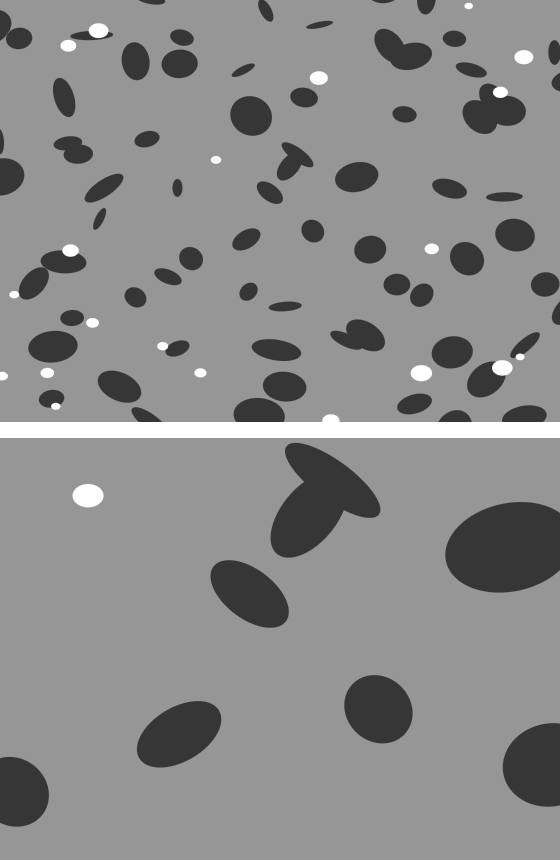
Top, the full canvas; bottom, a detail of the centre.
A Shadertoy shader for this pattern:

```glsl
// Flat grey ground scattered with dark, randomly turned ellipses and a few
// small white dots. Dark grains sit on a jittered cell grid, dots are placed
// by a hash; both live in the unit square, stretched to the canvas.

#define GRID 8.0                      // dark grains per side
#define DOTS 20                       // number of white dots
#define GRAIN_SIZE vec2(0.021, 0.048) // smallest and largest long radius
#define GRAIN_RATIO vec2(0.27, 0.98)  // short radius over long radius
#define DOT_SIZE vec2(0.0075, 0.0195) // smallest and largest dot radius
#define EDGE 1.1                      // edge softness
#define SEED 23.0
#define GROUND vec3(0.59)
#define DARK vec3(0.21)
#define WHITE vec3(1.0)

const float PI = 3.14159265;

// Four random values from a 2D key
vec4 hash4(vec2 key) {
    vec4 p = fract(key.xyxy * vec4(0.1031, 0.1030, 0.0973, 0.1099));
    p += dot(p, p.wzxy + 33.33);
    return fract((p.xxyz + p.yzzw) * p.zywx);
}

// Smooth coverage of an ellipse; the gradient converts its field to screen distance
float ellipse(vec2 p, vec2 radii, float angle) {
    float c = cos(angle), s = sin(angle);
    mat2 turn = mat2(c, -s, s, c);
    vec2 q = turn * p;
    float field = length(q / radii);
    vec2 slope = (q / (radii * radii)) * turn / max(field, 1e-4);
    float dist = (field - 1.0) / max(length(slope / iResolution.xy), 1e-5);
    return clamp(0.5 - dist / EDGE, 0.0, 1.0);
}

// Dark grains: one per cell, gathered from the 3x3 neighbourhood
float grains(vec2 uv) {
    vec2 home = floor(uv * GRID);
    float cover = 0.0;
    for (int y = -1; y <= 1; y++) {
        for (int x = -1; x <= 1; x++) {
            vec2 cell = home + vec2(x, y);
            vec4 place = hash4(cell + SEED);
            vec4 form = hash4(cell + SEED + 71.0);
            vec2 center = (cell + place.xy) / GRID;
            float major = mix(GRAIN_SIZE.x, GRAIN_SIZE.y, form.x);
            float minor = major * mix(GRAIN_RATIO.x, GRAIN_RATIO.y, form.y);
            cover = max(cover, ellipse(uv - center, vec2(major, minor), form.z * PI));
        }
    }
    return cover;
}

// White dots: round in the unit square, so they widen with the canvas
float dots(vec2 uv) {
    float cover = 0.0;
    for (int i = 0; i < DOTS; i++) {
        vec4 rnd = hash4(vec2(float(i) + 5.0, SEED * 3.0));
        // Evenly spread sizes, favouring the small ones
        float rank = (float(i) + 0.5) / float(DOTS);
        float radius = mix(DOT_SIZE.x, DOT_SIZE.y, pow(rank, 1.3));
        cover = max(cover, ellipse(uv - rnd.xy, vec2(radius), 0.0));
    }
    return cover;
}

void mainImage(out vec4 fragColor, in vec2 fragCoord) {
    vec2 uv = fragCoord / iResolution.xy;
    vec3 color = mix(GROUND, DARK, grains(uv));
    color = mix(color, WHITE, dots(uv));
    fragColor = vec4(color, 1.0);
}
```
